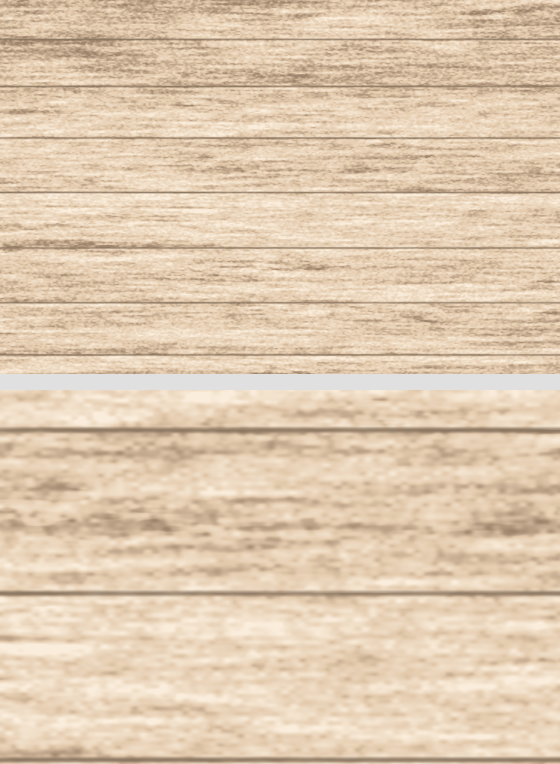
Top, the full canvas; bottom, a detail of the centre.
Reproduce this texture procedurally as a WebGL 1 fragment shader.

```glsl
precision highp float;
uniform vec2 u_resolution;

#define SEAMS 7
#define SEAM_HALF_WIDTH 0.0021
#define GRAIN_CONTRAST 1.0
#define BASE_TONE 0.69
#define WEAR 0.24
#define VIGNETTE 0.6
#define DARK_WOOD vec3(0.62, 0.52, 0.42)
#define MID_WOOD vec3(0.89, 0.79, 0.675)
#define PALE_WOOD vec3(0.98, 0.93, 0.86)
#define SEAM_COLOR vec3(0.53, 0.45, 0.37)

float hash(vec2 p) {
  return fract(sin(dot(p, vec2(127.1, 311.7))) * 43758.5453);
}

// One row of smooth random values, shifted sideways so rows do not line up
float rowNoise(float x, float row) {
  x += 37.0 * hash(vec2(row, 9.0));
  float cell = floor(x);
  float f = fract(x);
  return mix(hash(vec2(cell, row)), hash(vec2(cell + 1.0, row)), f * f * (3.0 - 2.0 * f));
}

float noise(vec2 p) {
  float row = floor(p.y);
  float f = fract(p.y);
  return mix(rowNoise(p.x, row), rowNoise(p.x, row + 1.0), f * f * (3.0 - 2.0 * f));
}

// Height of a seam: nearly even spacing, planks narrowing toward the top
float seamHeight(float i) {
  return 0.051 + 0.149 * i - 0.0014 * i * i - 0.0008 * i * (i - 3.0) * (i - 6.0);
}

// Layered fibres, from long bands to fine speckle, centred on zero
float grain(vec2 p) {
  float bands = noise(p * vec2(1.6, 20.0)) - 0.5;
  float fibres = noise(p * vec2(3.0, 95.0)) - 0.5;
  float streaks = noise(p * vec2(11.0, 165.0)) - 0.5;
  float flecks = noise(p * vec2(42.0, 200.0)) - 0.5;
  float speckle = noise(p * vec2(150.0, 250.0)) - 0.5;
  return 0.26 * bands + 0.38 * fibres + 0.42 * streaks + 0.26 * flecks + 0.36 * speckle;
}

// Scattered elongated patches of broken, darker fibres
float wornPatches(vec2 p) {
  float area = smoothstep(0.55, 0.9, noise(p * vec2(4.5, 32.0) + 31.0));
  float broken = smoothstep(0.4, 0.75, noise(p * vec2(40.0, 180.0) + 7.0));
  return area * broken;
}

vec3 woodColor(float tone) {
  vec3 lower = mix(DARK_WOOD, MID_WOOD, clamp(tone * 2.0, 0.0, 1.0));
  return mix(lower, PALE_WOOD, clamp(tone * 2.0 - 1.0, 0.0, 1.0));
}

void main() {
  vec2 p = gl_FragCoord.xy / u_resolution.y;
  float across = gl_FragCoord.x / u_resolution.x - 0.5;
  float pixel = 1.0 / u_resolution.y;

  // Plank index and signed offset from the nearest seam
  float plank = 0.0;
  float offset = 1.0;
  for (int i = 0; i < SEAMS; i++) {
    float d = p.y - seamHeight(float(i));
    plank += step(0.0, d);
    if (abs(d) < abs(offset)) offset = d;
  }

  // Each plank gets its own stretch of gently bent grain
  float seed = hash(vec2(plank, 4.0));
  vec2 q = p + vec2(plank * 7.3, plank * 1.7);
  q.y += (0.0015 + 0.0035 * seed) * sin(q.x * 5.0 + 6.0 * seed + 9.0 * q.y);

  float tone = BASE_TONE + GRAIN_CONTRAST * grain(q);
  tone -= WEAR * wornPatches(q);
  tone += 0.06 * (seed - 0.5);
  tone -= VIGNETTE * (p.y - 0.43) * (p.y - 0.43) + 0.25 * across * across;

  // Soft shade around the seam and a chipped pale edge below it
  float chips = noise(vec2(p.x * 16.0, plank * 5.0));
  tone -= 0.16 * exp(-abs(offset) * 190.0);
  float edge = (offset + 0.0065) / 0.0028;
  tone += 0.25 * chips * exp(-edge * edge);
  vec3 color = woodColor(tone);

  // Dark groove with soft sides, uneven in strength along its length
  float softness = max(pixel, 0.0019);
  float line = 1.0 - smoothstep(-softness, softness, abs(offset) - SEAM_HALF_WIDTH);
  float wearAlong = noise(vec2(p.x * 9.0, floor(p.y * 14.0 + 0.5)));
  float roughness = noise(p * vec2(70.0, 200.0));
  color = mix(color, SEAM_COLOR, line * (0.58 + 0.27 * wearAlong + 0.15 * roughness));

  gl_FragColor = vec4(color, 1.0);
}
```
